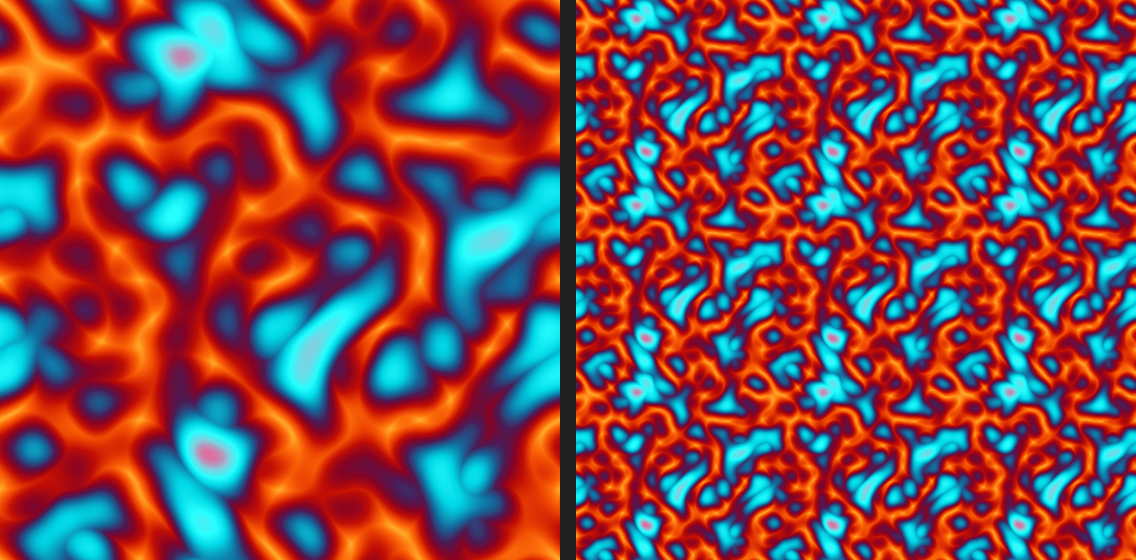
Left, the tile; right, the same tile 3 across and 3 down.
This texture is drawn by a WebGL 2 fragment shader. Its source:

```glsl
#version 300 es
precision highp float;
// Molten veins around cool pools: two octaves of folded gradient noise are
// summed, so creases glow orange and swells cool through red and purple to cyan.
// Every lattice wraps at a whole number of cells, so the canvas tiles.

uniform vec2 u_resolution;
out vec4 fragColor;

const float BASE_CELLS = 4.0;      // lattice cells across the canvas
const int   OCTAVES = 2;
const float LACUNARITY = 2.0;      // keep whole so the tile wraps
const float GAIN = 0.5;
const float NOISE_SPREAD = 0.214;  // standard deviation of the raw noise
const float CREASE_SOFTNESS = 0.03;
const float SEED = 17.0;
const float TAU = 6.28319;

// Heat ramp, from the creases to the tops of the swells
const int STOPS = 11;
const float STOP_AT[STOPS] = float[STOPS](
    0.0, 0.25, 0.5, 0.8, 1.12, 1.4, 1.72, 2.15, 2.5, 2.9, 3.25);
const vec3 STOP_COLOR[STOPS] = vec3[STOPS](
    vec3(1.00, 0.66, 0.16),   // amber
    vec3(0.99, 0.43, 0.04),   // orange
    vec3(0.92, 0.26, 0.01),   // vermilion
    vec3(0.75, 0.05, 0.02),   // red
    vec3(0.52, 0.01, 0.14),   // crimson
    vec3(0.30, 0.10, 0.33),   // purple
    vec3(0.08, 0.40, 0.60),   // blue
    vec3(0.00, 0.84, 0.90),   // cyan
    vec3(0.15, 1.00, 1.00),   // bright cyan
    vec3(0.50, 0.82, 0.88),   // pale cyan
    vec3(0.88, 0.42, 0.62));  // pink

float hash(vec2 p) {
    return fract(sin(dot(p, vec2(127.1, 311.7))) * 43758.5453);
}

// Slope contribution of one lattice corner, wrapped to the period
float cornerSlope(vec2 corner, vec2 offset, float period, float seed) {
    float angle = TAU * hash(mod(corner, period) + seed);
    return dot(vec2(cos(angle), sin(angle)), offset);
}

// Periodic gradient noise, about -0.7 to 0.7
float gradientNoise(vec2 p, float period, float seed) {
    vec2 cell = floor(p);
    vec2 f = p - cell;
    vec2 w = f * f * f * (f * (f * 6.0 - 15.0) + 10.0);
    vec2 e = vec2(0.0, 1.0);
    float bottom = mix(cornerSlope(cell, f, period, seed),
                       cornerSlope(cell + e.yx, f - e.yx, period, seed), w.x);
    float top = mix(cornerSlope(cell + e.xy, f - e.xy, period, seed),
                    cornerSlope(cell + e.yy, f - e.yy, period, seed), w.x);
    return mix(bottom, top, w.y);
}

// Absolute value with a slightly rounded crease
float softFold(float x) {
    return sqrt(x * x + CREASE_SOFTNESS * CREASE_SOFTNESS) - CREASE_SOFTNESS;
}

float turbulence(vec2 uv) {
    float sum = 0.0;
    float amplitude = 1.0;
    float cells = BASE_CELLS;
    for (int i = 0; i < OCTAVES; i++) {
        float n = gradientNoise(uv * cells, cells, SEED + 31.0 * float(i));
        sum += amplitude * softFold(n / NOISE_SPREAD);
        amplitude *= GAIN;
        cells *= LACUNARITY;
    }
    return sum;
}

vec3 heatRamp(float t) {
    vec3 color = STOP_COLOR[0];
    for (int i = 1; i < STOPS; i++) {
        float blend = (t - STOP_AT[i - 1]) / (STOP_AT[i] - STOP_AT[i - 1]);
        color = mix(color, STOP_COLOR[i], clamp(blend, 0.0, 1.0));
    }
    return color;
}

void main() {
    vec2 uv = gl_FragCoord.xy / u_resolution;
    fragColor = vec4(heatRamp(turbulence(uv)), 1.0);
}
```
